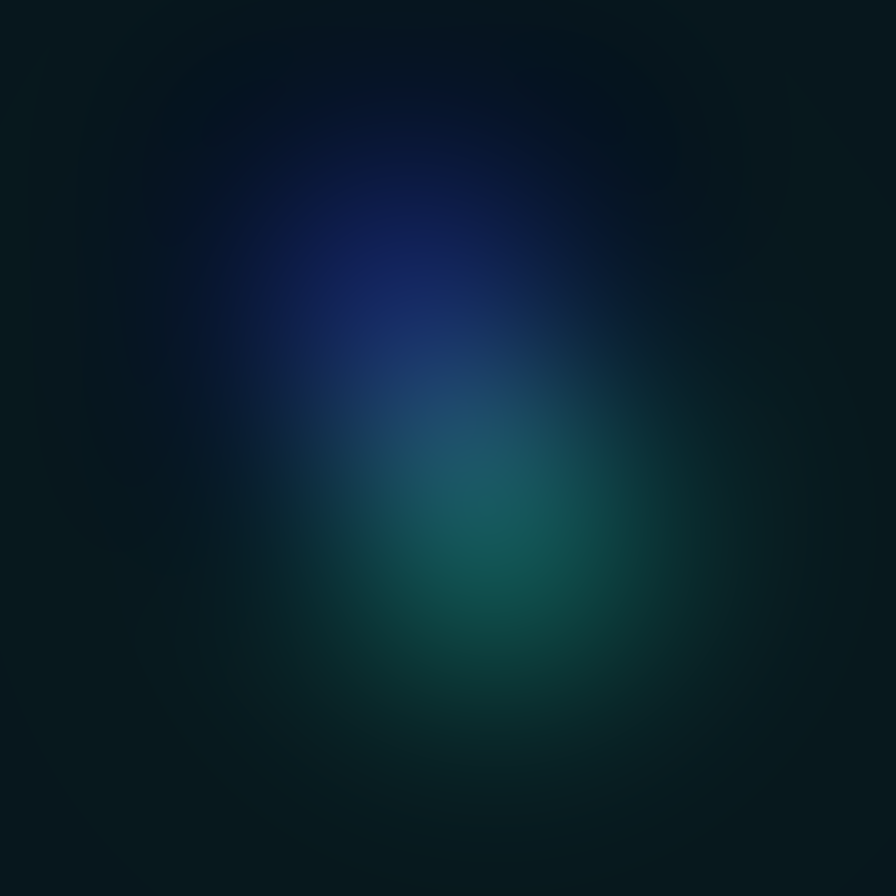
Give the GLSL for this background, as a Shadertoy shader.

```glsl
// Soft blue and teal glows overlapping on a dark blue-green night background.

const vec3 BACKDROP = vec3(0.027, 0.092, 0.112);
const vec3 SHADE    = vec3(0.012, 0.065, 0.100);
const vec3 BLUE     = vec3(0.052, 0.050, 0.245);
const vec3 GREEN    = vec3(0.036, 0.250, 0.200);
const vec3 CORE     = vec3(0.052, 0.040, 0.045);

// Gaussian falloff: 1 at the centre, spread gives the deviation on each axis.
float glow(vec2 p, vec2 centre, vec2 spread) {
    vec2 d = (p - centre) / spread;
    return exp(-0.5 * dot(d, d));
}

// Flat-topped rounded square that fades to 0 at the given radius.
float softSquare(vec2 p, vec2 centre, float radius) {
    vec2 d = abs(p - centre) / radius;
    float r = pow(dot(d * d * d, vec2(1.0)), 1.0 / 3.0);
    return 1.0 - smoothstep(0.45, 1.0, r);
}

void mainImage(out vec4 fragColor, in vec2 fragCoord) {
    vec2 uv = fragCoord / iResolution.xy;

    // Dark halo behind the upper glow
    vec3 color = mix(BACKDROP, SHADE, softSquare(uv, vec2(0.46, 0.66), 0.45));

    // Blue above, green below
    color += BLUE * glow(uv, vec2(0.450, 0.665), vec2(0.145, 0.140));
    color += GREEN * glow(uv, vec2(0.553, 0.410), vec2(0.148, 0.142));

    // Pale lift where the two glows overlap
    color += CORE * glow(uv, vec2(0.510, 0.520), vec2(0.115, 0.095));

    fragColor = vec4(color, 1.0);
}
```
